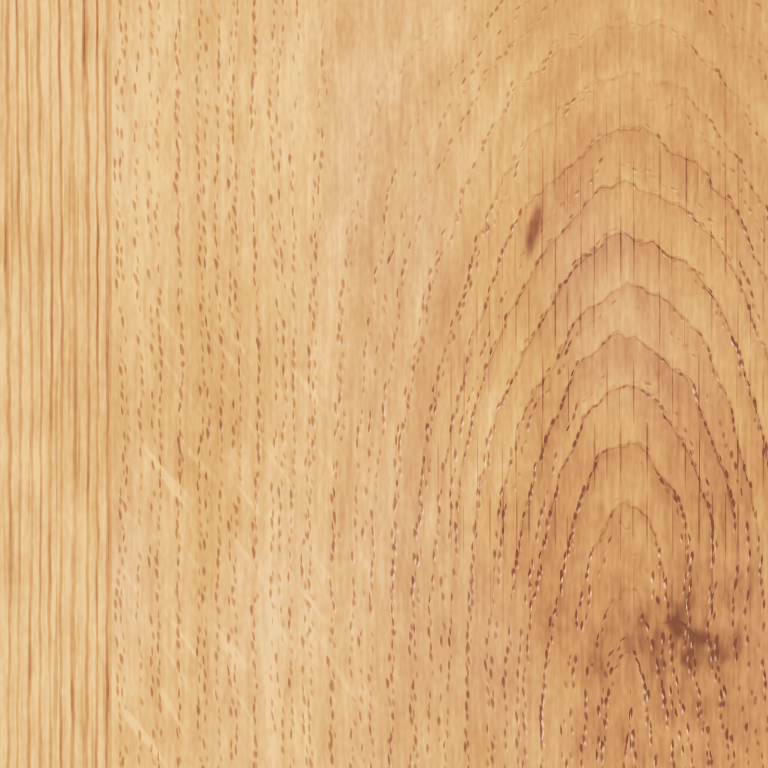
A WebGL 1 fragment shader for this texture:

```glsl
precision highp float;
// Oak plank: straight-grained strip at the left, pore rows bending into arches and a knot at the right.
uniform vec2 u_resolution;

vec2 hash2(vec2 p) {
  p = vec2(dot(p, vec2(127.1, 311.7)), dot(p, vec2(269.5, 183.3)));
  return fract(sin(p) * 43758.55);
}

// Gradient noise, roughly -0.6 to 0.6
float noise(vec2 p) {
  vec2 i = floor(p), f = fract(p), e = vec2(1.0, 0.0);
  vec2 u = f * f * f * (f * (f * 6.0 - 15.0) + 10.0);
  float a = dot(hash2(i) * 2.0 - 1.0, f);
  float b = dot(hash2(i + e) * 2.0 - 1.0, f - e);
  float c = dot(hash2(i + e.yx) * 2.0 - 1.0, f - e.yx);
  float d = dot(hash2(i + 1.0) * 2.0 - 1.0, f - 1.0);
  return mix(mix(a, b, u.x), mix(c, d, u.x), u.y);
}

// Soft elongated marks, one per cell, slightly jittered
float dashes(vec2 q, vec2 cell, vec2 size, float density) {
  vec2 id = floor(q / cell);
  vec2 h = hash2(id);
  vec2 d = (fract(q / cell) - 0.5 - (h - 0.5) * vec2(0.16, 0.4)) * cell;
  float chance = hash2(id + 37.0).x;
  size *= 0.6 + 0.7 * h.yx;
  return smoothstep(1.35, 0.4, length(d / size)) * step(chance, density) * (0.45 + 0.55 * h.x);
}

// Growth rings: tall half ellipses that straighten away from their axis
float ringField(vec2 p) {
  vec2 d = p - vec2(0.82, 0.1), k = p - vec2(0.9, 0.17);
  float side = abs(d.x);
  float r = length(vec2(d.x, 0.36 * max(d.y, 0.0)));
  r = mix(r, side, smoothstep(0.2, 0.48, side));
  return r + 0.014 * noise(p * vec2(9.0, 3.0)) + 0.006 * noise(p * vec2(34.0, 12.0))
    + 0.0022 * noise(p * vec2(90.0, 60.0)) + 0.03 * exp(-dot(k, k) * 70.0);
}

// Wood colour from pale (0) to dark (1)
vec3 woodColor(float tone) {
  vec3 c = mix(vec3(0.91, 0.78, 0.58), vec3(0.87, 0.70, 0.47), clamp(tone / 0.3, -0.3, 1.0));
  c = mix(c, vec3(0.83, 0.62, 0.41), clamp((tone - 0.3) / 0.27, 0.0, 1.0));
  c = mix(c, vec3(0.77, 0.54, 0.35), clamp((tone - 0.57) / 0.25, 0.0, 1.0));
  return mix(c, vec3(0.55, 0.33, 0.24), clamp((tone - 0.82) / 0.5, 0.0, 1.0));
}

void main() {
  vec2 p = gl_FragCoord.xy / u_resolution;
  float strip = smoothstep(0.149, 0.144, p.x);
  float fibre = noise(p * vec2(150.0, 14.0)) + 0.7 * noise(p * vec2(220.0, 75.0));
  float mottle = noise(p * vec2(9.0, 3.0)) + 0.5 * noise(p * vec2(32.0, 14.0) + 7.0);

  // Ring distance and its slope, so that lines keep an even width
  float r = ringField(p);
  vec2 e = vec2(0.002, 0.0);
  float slope = length(vec2(ringField(p + e) - r, ringField(p + e.yx) - r)) / e.x;
  slope = clamp(slope, 0.25, 1.3);
  float arch = smoothstep(0.35, 0.22, r) * smoothstep(0.1, 0.4, p.y);

  // Broad tone: golden at the left, redder towards the arches and the knot
  float tone = 0.13 + 0.33 * smoothstep(0.3, 0.85, p.x) + 0.34 * mottle + 0.3 * fibre;
  tone += 0.26 * noise(vec2(r * 42.0, p.y * 1.5));
  vec2 halo = (p - vec2(0.87, 0.17)) / vec2(0.15, 0.24);
  tone += 0.3 * exp(-dot(halo, halo)) * (1.0 + 1.4 * noise(p * 16.0) + noise(p * vec2(60.0, 35.0)));

  // Arched ring edges with shaded bands, crossed by long vertical pores
  float phase = fract(r / 0.025);
  float edge = smoothstep(0.0036, 0.0006, abs(phase - 0.5) * 0.025 / slope);
  tone += arch * (0.26 * edge * (0.8 + 1.6 * noise(p * 55.0)) + 0.24 * (fract(phase + 0.5) - 0.5));
  tone += 0.5 * arch * dashes(p, vec2(0.017, 0.09), vec2(0.0014, 0.04), 0.65);

  // Pale slanting ray flecks
  vec2 slant = vec2(dot(p, vec2(0.82, 0.57)), dot(p, vec2(0.57, -0.82)));
  float rays = smoothstep(0.2, 0.5, noise(slant * vec2(70.0, 9.0)));
  tone -= 0.3 * rays * smoothstep(0.58, 0.4, p.x) * smoothstep(0.95, 0.3, p.y);

  // Small pores follow the rings, with fainter rows in between
  vec2 q = vec2(r + step(0.82, p.x) * 10.0, p.y - abs(p.x - 0.82));
  float pores = 0.0, glints = 0.0;
  for (int i = 0; i < 2; i++) {
    float k = float(i);
    vec2 cell = vec2(0.025 + 0.009 * k, 0.0155 + 0.003 * k);
    vec2 size = vec2(0.0021 * slope, 0.0062);
    vec2 shifted = q + vec2(0.007, 0.31) * k;
    pores += dashes(shifted, cell, size, 0.85 - 0.1 * k);
    glints += dashes(shifted + vec2(0.0024 * slope, 0.004), cell, size * vec2(0.75, 0.65), 0.7);
  }
  float legs = mix(0.25, 1.0, smoothstep(0.4, 0.75, slope));
  tone += 0.68 * min(pores, 1.0) * legs;

  // Ragged knot with a diagonal crack, and a small slim knot
  vec2 k = p - vec2(0.9, 0.17) + 0.05 * vec2(noise(p * 22.0), noise(p * 22.0 + 9.0));
  float ragged = 0.4 + 1.2 * smoothstep(-0.3, 0.3, noise(p * vec2(55.0, 40.0)));
  tone += 0.36 * ragged * smoothstep(1.6, 0.2, length(vec2(k.x + 0.5 * k.y, k.y) / vec2(0.055, 0.045)));
  vec2 crack = vec2(k.x * 0.8 - k.y * 0.6, k.x * 0.6 + k.y * 0.8);
  tone += 0.4 * smoothstep(1.2, 0.3, length(crack / vec2(0.045, 0.004)));
  vec2 s = p - vec2(0.695, 0.7) + 0.006 * noise(p * 60.0);
  tone += 0.75 * smoothstep(1.4, 0.3, length(vec2(s.x - 0.2 * s.y, s.y) / vec2(0.009, 0.034)));

  // Straight strip with closely set thin dark lines of varying strength
  float u = p.x * 68.0 + 0.9 * noise(vec2(p.x * 30.0, p.y * 1.2)) + 0.2 * noise(p * vec2(60.0, 18.0));
  float weight = 0.75 + 0.8 * noise(vec2(floor(u) * 3.7, p.y * 5.0));
  float lines = weight * smoothstep(0.24, 0.04, abs(fract(u) - 0.5));
  lines += 0.6 * smoothstep(0.1, 0.45, noise(vec2(p.x * 170.0, p.y * 5.0)));
  float stripTone = 0.08 + 0.6 * lines + 0.3 * fibre + 0.25 * mottle;
  tone = mix(tone, stripTone, strip);
  tone += 0.4 * smoothstep(0.0035, 0.0008, abs(p.x - 0.143)) * (0.8 + noise(vec2(3.0, p.y * 12.0)));

  // Pinkish patches and pale glints beside the pores
  vec3 color = woodColor(tone);
  float pink = smoothstep(0.0, 0.4, noise(p * vec2(5.0, 2.5) + 3.0)) + 0.6 * exp(-pow((p.x - 0.5) * 9.0, 2.0));
  color += vec3(0.0, 0.003, 0.035) * min(pink, 1.0) * (1.0 - strip);
  float shine = smoothstep(-0.3, 0.3, noise(p * 6.0 + 5.0)) * smoothstep(0.12, 0.45, p.x);
  color = mix(color, vec3(0.93, 0.82, 0.75), 0.8 * min(glints, 1.0) * shine * legs * (1.0 - strip));
  gl_FragColor = vec4(color, 1.0);
}
```
